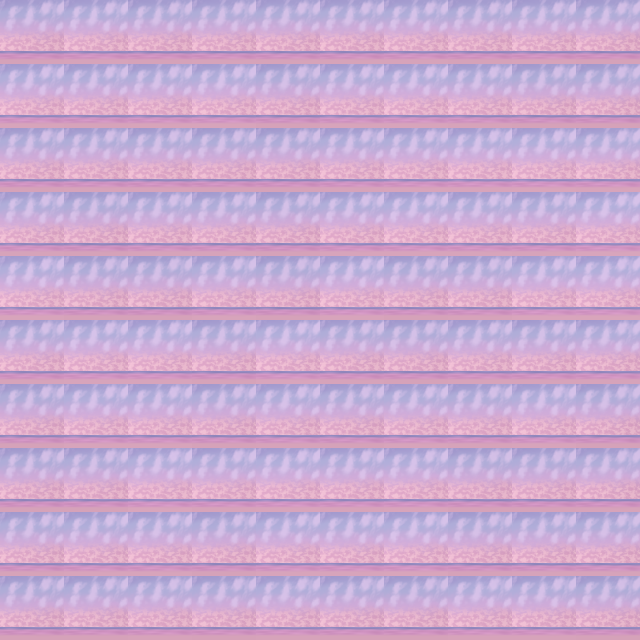
Reproduce this pattern procedurally as a Shadertoy shader.

```glsl
// A ten by ten grid of one small pastel seascape: lavender sky, lilac puffs,
// a pink cloud bank, a narrow sea and a strip of sand. Each tile is built from
// colour ramps, gradient noise and a loop of soft leaning ellipses.

const float TILES = 10.0;
const float HORIZON = 0.205;
const int PUFFS = 8;
const int AA = 2;

const vec3 VIOLET = vec3(0.63, 0.59, 0.80);
const vec3 BLUE = vec3(0.69, 0.68, 0.85);
const vec3 LILAC = vec3(0.81, 0.67, 0.85);
const vec3 ROSE = vec3(0.86, 0.64, 0.77);
const vec3 BLUSH = vec3(0.93, 0.74, 0.82);
const vec3 PUFF_LIGHT = vec3(0.86, 0.77, 0.92);
const vec3 SEA_FAR = vec3(0.57, 0.54, 0.75);
const vec3 SEA_NEAR = vec3(0.82, 0.58, 0.76);
const vec3 SAND = vec3(0.84, 0.64, 0.73);

float hash(vec2 p) {
    return fract(sin(dot(p, vec2(127.1, 311.7))) * 43758.5);
}

vec2 gradient(vec2 cell) {
    float angle = 6.2832 * hash(cell);
    return vec2(cos(angle), sin(angle));
}

// Gradient noise, roughly -0.7 to 0.7
float gradientNoise(vec2 p) {
    vec2 i = floor(p), f = fract(p);
    vec2 u = f * f * f * (f * (f * 6.0 - 15.0) + 10.0);
    vec2 e = vec2(1.0, 0.0);
    float a = dot(gradient(i), f);
    float b = dot(gradient(i + e), f - e);
    float c = dot(gradient(i + e.yx), f - e.yx);
    float d = dot(gradient(i + e.xx), f - e.xx);
    return mix(mix(a, b, u.x), mix(c, d, u.x), u.y);
}

float fbm(vec2 p) {
    float sum = 0.0, amplitude = 1.0;
    for (int i = 0; i < 3; i++) {
        sum += amplitude * gradientNoise(p);
        p = p * 2.03 + 17.3;
        amplitude *= 0.55;
    }
    return sum;
}

// Soft coverage of an upright ellipse that leans to the right
float puff(vec2 p, vec2 centre, float radius) {
    vec2 d = p - centre;
    d.x -= 0.35 * d.y;
    return 1.0 - smoothstep(0.35, 1.25, length(d / vec2(radius, radius * 1.45)));
}

// Puffs step across the sky while their height swings up and down
float puffField(vec2 p) {
    vec2 warped = p + 0.035 * vec2(fbm(p * 9.0), fbm(p * 9.0 + 31.0));
    float cover = 0.0;
    for (int i = 0; i < PUFFS; i++) {
        float k = float(i);
        vec2 centre = vec2(fract(0.48 + 0.24 * k), 0.73 + 0.16 * cos(0.75 * (k - 1.6)));
        float radius = 0.06 + 0.035 * hash(vec2(k, 4.0));
        cover = max(cover, puff(warped, centre, radius));
    }
    return cover;
}

vec3 skyColour(vec2 p) {
    float h = (p.y - HORIZON) / (1.0 - HORIZON);
    float drift = h + 0.08 * fbm(p * vec2(4.0, 5.0));
    vec3 colour = mix(ROSE, LILAC, smoothstep(0.12, 0.46, drift));
    colour = mix(colour, BLUE, smoothstep(0.42, 0.74, drift));
    colour = mix(colour, VIOLET, smoothstep(0.72, 1.0, drift) * (1.0 - 0.5 * p.x));

    // Thin haze and puffs
    float haze = smoothstep(0.05, 0.6, fbm(vec2(p.x * 7.0 - p.y * 3.0, p.y * 5.0) + 8.0));
    colour = mix(colour, PUFF_LIGHT, 0.4 * haze * smoothstep(0.3, 0.6, h));
    colour = mix(colour, PUFF_LIGHT, 0.85 * puffField(p));

    // Curdled cloud bank above the horizon
    float curl = fbm(p * vec2(13.0, 18.0) + 5.0);
    float bank = 1.0 - smoothstep(0.2, 0.48, h + 0.1 * curl);
    colour = mix(colour, BLUSH, bank * smoothstep(-0.35, 0.4, curl));
    return colour + bank * 0.05 * (0.5 - p.x);
}

vec3 shoreColour(vec2 p) {
    float streak = gradientNoise(vec2(p.x * 4.0, p.y * 48.0));
    float depth = HORIZON - p.y + 0.015 * streak;
    vec3 sea = mix(SEA_FAR, SEA_NEAR, smoothstep(0.012, 0.065, depth));
    sea += 0.06 * streak;
    return mix(sea, SAND, smoothstep(0.10, 0.15, depth));
}

vec3 tileColour(vec2 p) {
    return p.y > HORIZON ? skyColour(p) : shoreColour(p);
}

void mainImage(out vec4 fragColor, in vec2 fragCoord) {
    vec3 sum = vec3(0.0);
    // Subpixel samples smooth the seams and the horizon
    for (int i = 0; i < AA * AA; i++) {
        vec2 offset = (vec2(i % AA, i / AA) + 0.5) / float(AA) - 0.5;
        vec2 grid = TILES * (fragCoord + offset) / iResolution.xy;
        float tint = 0.012 * (hash(floor(grid)) - 0.5);
        sum += tileColour(fract(grid)) + tint;
    }
    fragColor = vec4(sum / float(AA * AA), 1.0);
}
```
